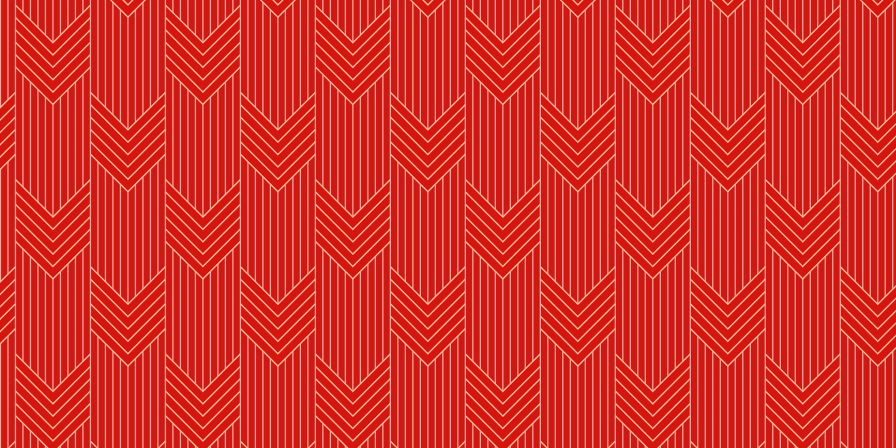
Give the GLSL for this pattern, as a WebGL 1 fragment shader.

```glsl
precision highp float;

uniform vec2 u_resolution;

// Share of a pixel covered by a line whose centre is at distance d
float lineCoverage(float d, float width, float pixel) {
    float low = max(d - 0.5 * pixel, -0.5 * width);
    float high = min(d + 0.5 * pixel, 0.5 * width);
    return clamp((high - low) / pixel, 0.0, 1.0);
}

void main() {
    float pixel = 1.0 / u_resolution.y;
    vec2 p = gl_FragCoord.xy * pixel;
    p.y = 1.0 - p.y;

    // Columns, every other one dropped by half a repeat
    float columnWidth = 0.16737;
    float period = 0.3893;
    float x = p.x - 0.0345;
    float column = floor(x / columnWidth);
    float fromCentre = abs(x - (column + 0.5) * columnWidth);
    float drop = 0.5 * period * mod(column, 2.0);

    // Height measured from the middle of the nearest chevron band
    float spacing = 0.0276;
    float halfBand = 2.5 * spacing;
    float band = p.y + fromCentre - 0.1641 - drop;
    band = mod(band + 0.5 * period, period) - 0.5 * period;
    float outside = clamp((abs(band) - halfBand) * 0.7071 / pixel + 0.5, 0.0, 1.0);

    // Six nested chevron lines
    float nearest = clamp(floor(band / spacing), -3.0, 2.0) + 0.5;
    float chevronDistance = abs(band - nearest * spacing) * 0.7071;
    float chevrons = lineCoverage(chevronDistance, 0.0031, pixel);

    // Pinstripes between the bands, and the column edges throughout
    float stripeGap = columnWidth / 10.0;
    float stripeDistance = abs(mod(x + 0.5 * stripeGap, stripeGap) - 0.5 * stripeGap);
    float stripes = outside * lineCoverage(stripeDistance, 0.0029, pixel);
    float edges = lineCoverage(0.5 * columnWidth - fromCentre, 0.0029, pixel);

    vec3 color = mix(vec3(0.835, 0.085, 0.06), vec3(0.815, 0.09, 0.07), outside);
    color = mix(color, vec3(0.95, 0.65, 0.60), max(stripes, edges));
    color = mix(color, vec3(0.98, 0.72, 0.60), chevrons);
    gl_FragColor = vec4(color, 1.0);
}
```
